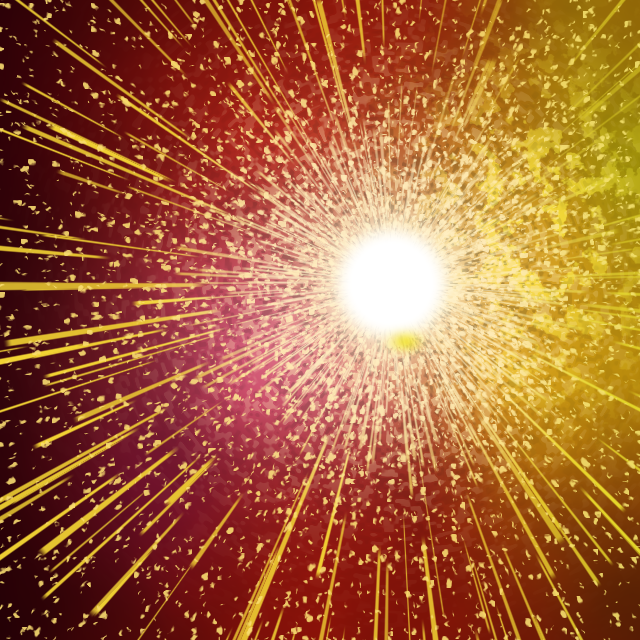
Write a WebGL 2 fragment shader that draws this background.

```glsl
#version 300 es
precision highp float;
// A white-hot burst throwing golden streaks and sparks over red, magenta and olive haze.
uniform vec2 u_resolution;
out vec4 fragColor;

float hash(vec2 p) {
  return fract(sin(dot(p, vec2(127.1, 311.7))) * 43758.5453);
}

float noise(vec2 p) {
  vec2 i = floor(p), f = fract(p);
  f = f * f * (3.0 - 2.0 * f);
  return mix(mix(hash(i), hash(i + vec2(1, 0)), f.x),
             mix(hash(i + vec2(0, 1)), hash(i + vec2(1, 1)), f.x), f.y);
}

float fbm(vec2 p) {
  float sum = 0.0, amp = 0.5;
  for (int i = 0; i < 4; i++) {
    sum += amp * noise(p);
    p = p * 2.03 + 7.1;
    amp *= 0.5;
  }
  return sum;
}

// Soft elliptical spot
float blob(vec2 p, vec2 center, vec2 size) {
  vec2 d = (p - center) / size;
  return exp(-dot(d, d));
}

// One radial segment in some angular sectors, with random reach and thickness
float streaks(float turn, float r, float count, float seed, vec2 start, vec2 span, float width, float px) {
  vec2 key = vec2(floor(turn * count), seed);
  float middle = 0.25 + 0.5 * hash(key);
  float across = abs(fract(turn * count) - middle) * 6.2832 * r / count;
  float a = mix(start.x, start.y, hash(key + 3.3));
  float b = a + mix(span.x, span.y, hash(key + 6.1));
  float w = width * (0.4 + hash(key + 9.7)) * mix(0.5, 1.0, smoothstep(a, b, r));
  float ends = smoothstep(a, a + 0.03, r) * (1.0 - smoothstep(b - 0.015, b, r));
  float present = step(hash(key + 1.9), 0.6);
  return (1.0 - smoothstep(w - px, w + px, across)) * ends * present * (0.7 + 0.3 * hash(key + 4.4));
}

// Scattered ragged flecks, stretched along the outward direction
float sparks(vec2 p, vec2 center, float scale, float density, float px) {
  vec2 cell = floor(p * scale);
  vec2 spot = (cell + 0.25 + 0.5 * vec2(hash(cell), hash(cell + 17.3))) / scale;
  vec2 dir = normalize(spot - center + 0.0001);
  vec2 d = p - spot + (vec2(noise(p * 190.0), noise(p * 190.0 + 40.0)) - 0.5) * 0.006;
  d = vec2(dot(d, dir) * mix(0.35, 1.0, hash(cell + 5.7)), dot(d, vec2(-dir.y, dir.x)));
  float size = mix(0.0012, 0.0045, pow(hash(cell + 8.2), 3.0));
  return (1.0 - smoothstep(size - px, size + px, length(d))) * step(hash(cell + 2.4), density);
}

void main() {
  vec2 p = gl_FragCoord.xy / u_resolution;
  float px = 1.0 / min(u_resolution.x, u_resolution.y);
  vec2 center = vec2(0.612, 0.557);
  vec2 d = p - center;
  float r = length(d);
  float turn = fract(atan(d.y, d.x) / 6.2832 + 1.0);
  float cloud = fbm(p * 5.0);

  // Coloured haze
  vec3 col = mix(vec3(0.18, 0.0, 0.03), vec3(0.54, 0.07, 0.03), smoothstep(-0.1, 0.55, p.x));
  col = mix(col, vec3(0.68, 0.15, 0.1), 0.8 * blob(p, vec2(0.52, 0.77), vec2(0.24, 0.2)));
  col = mix(col, vec3(0.77, 0.3, 0.44), blob(p, vec2(0.45, 0.46), vec2(0.25, 0.2)));
  col = mix(col, vec3(0.42, 0.06, 0.27), 0.4 * blob(p, vec2(0.24, 0.24), vec2(0.13, 0.15)));
  float side = smoothstep(0.62, 0.92, p.x + 0.12 * (cloud - 0.5));
  col = mix(col, vec3(0.66, 0.5, 0.03), side * smoothstep(-0.05, 0.45, p.y));
  col = mix(col, vec3(0.88, 0.7, 0.1), 0.95 * blob(p, vec2(0.81, 0.61), vec2(0.19, 0.25)));
  col = mix(col, vec3(0.6, 0.66, 0.03), 0.6 * blob(p, vec2(0.98, 0.74), vec2(0.11, 0.14)));
  col = mix(col, vec3(0.32, 0.15, 0.01), 0.7 * blob(p, vec2(1.0, 0.05), vec2(0.22, 0.22)));
  col = mix(col, vec3(0.4, 0.25, 0.02), 0.5 * blob(p, vec2(1.0, 1.0), vec2(0.15, 0.15)));
  col *= 0.8 + 0.42 * cloud;
  col *= 1.0 - 0.25 * smoothstep(0.5, 0.9, r);

  // Ragged golden dust on the right
  float dust = smoothstep(0.48, 0.58, fbm(p * 48.0 + 3.0));
  float dustArea = blob(p, vec2(0.82, 0.64), vec2(0.18, 0.22));
  col = mix(col, vec3(0.7, 0.42, 0.05), 0.4 * (1.0 - dust) * dustArea);
  col = mix(col, vec3(0.98, 0.88, 0.22), 0.9 * dust * dustArea);

  // Halo, then grainy glitter over it
  col = mix(col, vec3(1.0, 0.89, 0.72), 0.95 * exp(-pow(r / 0.165, 2.0)));
  float grain = noise(vec2(turn * 260.0, r * 150.0));
  float ring = exp(-pow(r / 0.27, 2.0));
  col = mix(col, vec3(1.0, 0.92, 0.72), 0.8 * smoothstep(0.55, 0.75, grain) * ring);
  col *= 1.0 - 0.3 * smoothstep(0.4, 0.15, grain) * ring;

  // Streaks, quieter toward the upper right
  vec3 gold = mix(vec3(1.0, 0.95, 0.78), vec3(0.95, 0.83, 0.2), smoothstep(0.15, 0.42, r));
  gold = mix(gold, vec3(0.87, 0.88, 0.14), 0.6 * smoothstep(0.75, 1.0, p.x));
  float quiet = 1.0 - 0.5 * blob(p, vec2(0.9, 0.8), vec2(0.3));
  float rays = 0.0;
  for (int i = 0; i < 4; i++) {
    float k = float(i);
    rays = max(rays, streaks(turn, r, 37.0 + 12.0 * k, k + 1.0, vec2(0.22, 0.6), vec2(0.12, 0.38), 0.0042 - 0.0005 * k, px));
    rays = max(rays, 0.85 * streaks(turn, r, 61.0 + 20.0 * k, k + 20.0, vec2(0.06, 0.16), vec2(0.06, 0.2), 0.002, px));
  }
  col = mix(col, gold, rays * quiet);

  // Sparks, denser toward the burst
  float fleck = 0.0;
  for (int i = 0; i < 5; i++) {
    vec2 shift = vec2(0.37 * float(i));
    float density = 0.12 + 0.5 * exp(-r * r * 9.0);
    fleck = max(fleck, sparks(p + shift, center + shift, 30.0 + 13.0 * float(i), density, px));
  }
  col = mix(col, mix(vec3(1.0, 0.9, 0.68), gold, 0.5), 0.9 * fleck);

  // White core with a yellow flare under it
  col = mix(col, vec3(1.0, 0.97, 0.86), exp(-pow(r / 0.105, 4.0)));
  col = mix(col, vec3(1.0), 1.0 - smoothstep(0.06, 0.1, r));
  col = mix(col, vec3(0.95, 0.9, 0.15), 0.75 * blob(p, vec2(0.634, 0.466), vec2(0.022, 0.014)));
  fragColor = vec4(clamp(col, 0.0, 1.0), 1.0);
}
```
